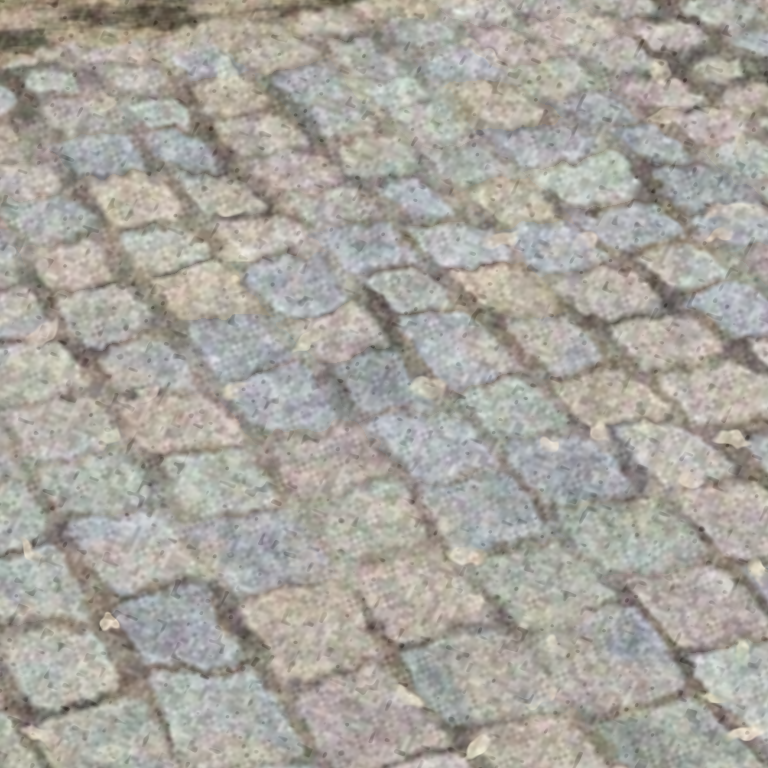
Reproduce this texture procedurally as a Shadertoy shader.

```glsl
float hash(vec2 p) {
    return fract(sin(dot(p, vec2(127.1, 311.7))) * 43758.5453);
}

float noise(vec2 p) {
    vec2 i = floor(p), f = fract(p);
    f = f * f * (3.0 - 2.0 * f);
    return mix(mix(hash(i), hash(i + vec2(1, 0)), f.x),
               mix(hash(i + vec2(0, 1)), hash(i + vec2(1, 1)), f.x), f.y);
}

float fbm(vec2 p) {
    float sum = 0.0, amp = 0.53;
    for (int i = 0; i < 4; i++) {
        sum += amp * noise(p);
        p = mat2(1.6, 1.2, -1.2, 1.6) * p + 7.3;
        amp *= 0.5;
    }
    return sum;
}

float roundBox(vec2 p, vec2 halfSize, float radius) {
    vec2 q = abs(p) - halfSize + radius;
    return length(max(q, 0.0)) + min(max(q.x, q.y), 0.0) - radius;
}

vec3 stoneTint(float pick) {
    vec3 slate = vec3(0.64, 0.655, 0.67), sage = vec3(0.67, 0.69, 0.66);
    vec3 rose = vec3(0.70, 0.665, 0.65), sand = vec3(0.73, 0.70, 0.64);
    vec3 tint = mix(slate, sage, smoothstep(0.2, 0.6, pick));
    tint = mix(tint, rose, smoothstep(0.6, 0.8, pick));
    return mix(tint, sand, smoothstep(0.85, 1.0, pick));
}

// Coverage of flat pale chips, jittered on a grid
float chips(vec2 p) {
    vec2 grid = vec2(12.0, 17.0), cell = floor(p * grid);
    float cover = 0.0;
    for (int i = 0; i < 9; i++) {
        vec2 c = cell + vec2(i % 3 - 1, i / 3 - 1);
        float present = step(0.78, hash(c + 3.1));
        vec2 center = (c + 0.2 + 0.6 * vec2(hash(c + 5.7), hash(c + 9.2))) / grid;
        float angle = 2.4 * (hash(c + 13.0) - 0.6);
        float ca = cos(angle), sa = sin(angle);
        vec2 q = mat2(ca, -sa, sa, ca) * (p - center);
        vec2 radii = vec2(0.013 + 0.022 * hash(c + 21.0), 0.008 + 0.006 * hash(c + 27.0));
        cover = max(cover, present * (1.0 - smoothstep(0.7, 1.15, length(q / radii))));
    }
    return cover;
}

void mainImage(out vec4 fragColor, in vec2 fragCoord) {
    vec2 uv = fragCoord / iResolution.xy;
    vec2 warp = vec2(fbm(uv * 10.0), fbm(uv * 10.0 + 40.0)) - 0.5;
    vec2 ragged = vec2(noise(uv * 75.0), noise(uv * 75.0 + 31.0)) - 0.5;
    vec2 p = uv + 0.045 * warp + 0.009 * ragged;

    // Receding paving: continuous slanted columns, staggered rows
    float depth = 2.2 - p.y;
    vec2 ground = vec2((p.x + 0.9) * 11.6, (1.0 - 0.1 * p.x) * 36.0) / depth;
    ground.y += 0.8 * hash(vec2(floor(ground.x), 4.0));
    vec2 cell = floor(ground);
    vec2 size = vec2(depth / 14.0, depth * depth / 36.0);
    vec2 gap = vec2(0.012, 0.006) * (0.5 + vec2(hash(cell + 2.0), hash(cell + 8.0)));
    float edge = roundBox((fract(ground) - 0.5) * size, 0.5 * size - gap, 0.014);

    // Stone faces with worn rims and blotches
    vec3 color = stoneTint(hash(cell + 17.0));
    color += 0.07 * (hash(cell + 33.0) - 0.5) + 0.035 * uv.y;
    color += 0.03 * smoothstep(-0.018, -0.005, edge);
    color += 0.16 * (fbm(uv * 17.0 + 5.0) - 0.5);
    float dust = smoothstep(0.52, 0.7, fbm(uv * vec2(6.0, 11.0) + 60.0));
    color = mix(color, vec3(0.76, 0.72, 0.65), 0.55 * dust);

    // Earthy joints, partly filled and fainter in the distance
    float joint = smoothstep(-0.006, 0.007, edge);
    float open = smoothstep(0.32, 0.6, fbm(uv * 7.0 + 20.0) + 0.12 * (0.5 - uv.y));
    vec3 earth = mix(vec3(0.57, 0.53, 0.48), vec3(0.41, 0.385, 0.36),
                     smoothstep(0.3, 0.7, fbm(uv * 22.0 + 80.0)));
    color = mix(color, earth, joint * mix(0.4, 0.95, open));

    // Pale chips lodged mostly in the joints
    float chip = chips(uv + 0.02 * warp + 0.012 * ragged);
    float lodged = mix(0.25, 0.95, smoothstep(-0.018, 0.0, edge));
    color = mix(color, vec3(0.87, 0.84, 0.77), chip * lodged * (1.0 - 0.5 * uv.y));

    // Dark bank in the top left corner with a sandy strip below it
    float bank = p.y - 0.915 - 0.16 * p.x;
    float strip = smoothstep(-0.04, -0.015, bank) * smoothstep(0.1, 0.3, uv.x);
    color = mix(color, vec3(0.77, 0.72, 0.63), 0.7 * strip * smoothstep(0.75, 0.5, uv.x));
    float streak = smoothstep(0.3, 0.65, fbm(uv * vec2(9.0, 38.0) + 12.0));
    vec3 soil = mix(vec3(0.36, 0.33, 0.28), vec3(0.68, 0.63, 0.54), streak);
    color = mix(color, soil, smoothstep(-0.005, 0.008, bank));

    // Mineral grain, pits and faint colour speckle
    vec2 slant = mat2(0.9, 0.35, -0.45, 0.9) * uv;
    color += 0.17 * (noise(slant * 180.0) - 0.5) + 0.12 * (noise(slant * 85.0) - 0.5);
    color -= 0.12 * smoothstep(0.78, 0.95, noise(slant * 110.0 + 9.0));
    vec3 speckle = vec3(noise(uv * 55.0), noise(uv * 55.0 + 70.0), noise(uv * 55.0 + 140.0));
    color += 0.05 * (speckle - 0.5);

    fragColor = vec4(clamp(color, 0.0, 1.0), 1.0);
}
```
